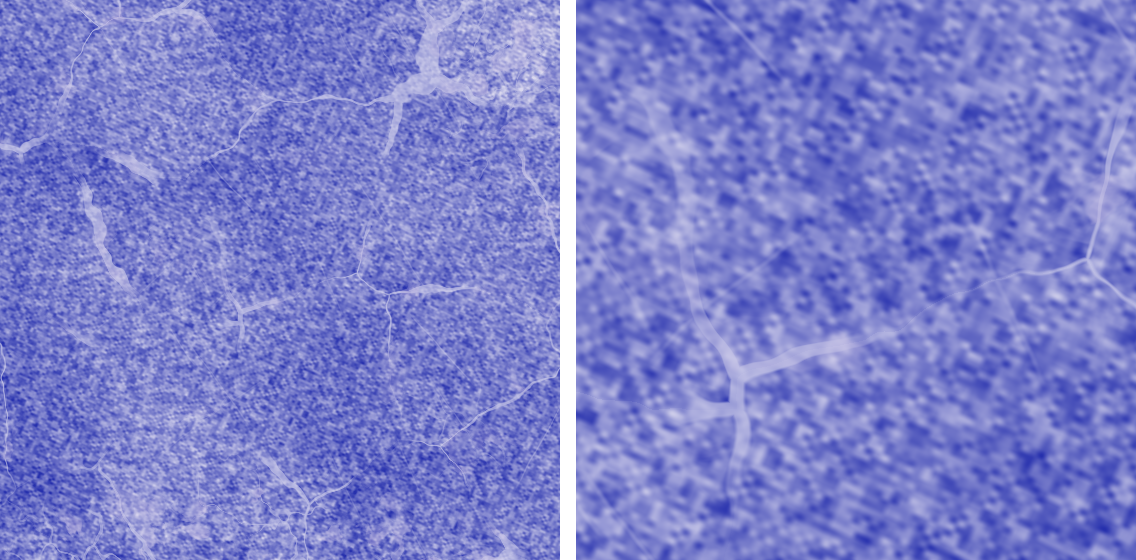
Left, the full canvas; right, a detail of the centre.
A WebGL 1 fragment shader for this texture:

```glsl
precision highp float;
uniform vec2 u_resolution;

const vec3 DEEP_BLUE = vec3(0.29, 0.32, 0.73);
const vec3 PALE_LILAC = vec3(0.76, 0.76, 0.90);

float hash(vec2 p) {
  return fract(sin(dot(p, vec2(127.1, 311.7))) * 43758.5453);
}

vec2 hash2(vec2 p) {
  return vec2(hash(p), hash(p + 47.3));
}

float noise(vec2 p) {
  vec2 cell = floor(p);
  vec2 f = fract(p);
  f = f * f * (3.0 - 2.0 * f);
  float low = mix(hash(cell), hash(cell + vec2(1.0, 0.0)), f.x);
  float high = mix(hash(cell + vec2(0.0, 1.0)), hash(cell + 1.0), f.x);
  return mix(low, high, f.y);
}

float fbm(vec2 p) {
  float sum = 0.0;
  float amplitude = 0.5;
  for (int i = 0; i < 5; i++) {
    sum += amplitude * noise(p);
    p = mat2(1.6, 1.2, -1.2, 1.6) * p + 13.7;
    amplitude *= 0.5;
  }
  return sum / 0.97;
}

// Voronoi fragments: x = distance to the border, y = random value of the cell
vec2 fragments(vec2 p) {
  vec2 cell = floor(p);
  vec2 nearest = vec2(0.0);
  vec2 nearestCell = cell;
  float best = 8.0;
  for (int y = -1; y <= 1; y++) {
    for (int x = -1; x <= 1; x++) {
      vec2 c = cell + vec2(float(x), float(y));
      vec2 d = c + hash2(c) - p;
      if (dot(d, d) < best) {
        best = dot(d, d);
        nearest = d;
        nearestCell = c;
      }
    }
  }
  float border = 8.0;
  for (int y = -2; y <= 2; y++) {
    for (int x = -2; x <= 2; x++) {
      vec2 c = nearestCell + vec2(float(x), float(y));
      vec2 d = c + hash2(c) - p;
      vec2 gap = d - nearest;
      if (dot(gap, gap) > 0.0001) {
        border = min(border, dot(0.5 * (nearest + d), normalize(gap)));
      }
    }
  }
  return vec2(border, hash(nearestCell + 9.1));
}

float line(float dist, float width, float soft) {
  return 1.0 - smoothstep(width - soft, width + soft, dist);
}

// Fine straight cracks, most of them falling steeply to the right
float scratches(vec2 p, float soft) {
  float sum = 0.0;
  for (int i = 0; i < 22; i++) {
    vec2 seed = vec2(float(i), 3.7);
    float slant = hash(seed + 5.0);
    float angle = hash(seed + 8.0) < 0.7 ? mix(-1.25, -0.8, slant) : mix(0.55, 1.1, slant);
    vec2 along = vec2(cos(angle), sin(angle));
    vec2 d = p - hash2(seed);
    float reach = mix(0.04, 0.17, hash(seed + 2.0));
    float across = abs(dot(d, vec2(-along.y, along.x)));
    float taper = 1.0 - smoothstep(0.5, 1.0, abs(dot(d, along)) / reach);
    sum = max(sum, taper * line(across, 0.0012, soft) * mix(0.4, 1.0, slant));
  }
  return sum;
}

void main() {
  vec2 p = gl_FragCoord.xy / u_resolution.y;
  float soft = max(0.0012, 0.7 / u_resolution.y);

  // Bent coordinates give the borders a broken course
  vec2 bend = vec2(fbm(p * 5.0), fbm(p * 5.0 + 31.0)) - 0.5;
  vec2 jag = vec2(noise(p * 55.0), noise(p * 55.0 + 17.0)) - 0.5;
  vec2 q = p + 0.12 * bend + 0.007 * jag;

  float cloud = fbm(p * 3.2 + 4.0);
  float crumble = smoothstep(0.42, 0.66, fbm(p * 3.6 + 21.0) + 0.16 * (p.x - p.y));

  // Large fragments and the veins between them
  vec2 slab = fragments(q * 3.6 + 2.3);
  float swell = noise(p * 6.5 + 50.0);
  float width = 0.0012 + 0.016 * pow(swell, 4.0);
  float presence = smoothstep(0.3, 0.6, noise(p * 9.0 + 8.0));
  float vein = line(slab.x / 3.6, width, soft) * presence;
  float halo = exp(-slab.x * 16.0) * presence;

  // Small rubble and branching threads in the broken zones
  vec2 chip = fragments((q + 0.025 * jag) * 11.0);
  float threadWidth = 0.004 * noise(p * 24.0 + 5.0);
  float thread = line(chip.x / 11.0, threadWidth, soft) * crumble;
  thread *= smoothstep(0.35, 0.6, noise(p * 16.0 + 70.0));
  float flake = smoothstep(0.59, 0.64, fbm(q * vec2(17.0, 23.0))) * max(crumble, halo);

  // Surface relief lit from the upper left
  vec2 reliefPoint = q * vec2(24.0, 32.0);
  float relief = fbm(reliefPoint) - fbm(reliefPoint + vec2(-0.13, 0.16));
  float pit = smoothstep(0.68, 0.78, noise(q * 38.0 + 90.0)) * max(halo, 0.6 * crumble);

  float light = max(max(0.95 * vein, 0.75 * thread), 0.6 * flake);
  light = max(light, 0.5 * scratches(p + 0.025 * bend, soft));

  // Fine woven grain, calmer on the pale veins
  vec2 weave = mat2(0.91, 0.42, -0.42, 0.91) * p;
  float grain = 0.72 * (noise(weave * vec2(190.0, 245.0)) - 0.5)
              + 0.50 * (noise(weave * vec2(95.0, 130.0) + 40.0) - 0.5);

  float tone = 0.38 + 0.75 * (cloud - 0.5) + 0.20 * (slab.y - 0.5);
  tone += 0.10 * crumble + 0.10 * halo + 0.12 * (p.x - p.y) * p.x;
  tone += relief * (0.25 + 1.1 * max(crumble, halo)) - 0.28 * pit * (1.0 - vein);
  tone = mix(tone, 0.98, 0.8 * light) + grain * (1.0 - 0.65 * light);

  vec3 color = mix(DEEP_BLUE, PALE_LILAC, clamp(tone, -0.3, 1.2));
  color.r += 0.025 * flake * noise(p * 30.0);
  gl_FragColor = vec4(color, 1.0);
}
```
